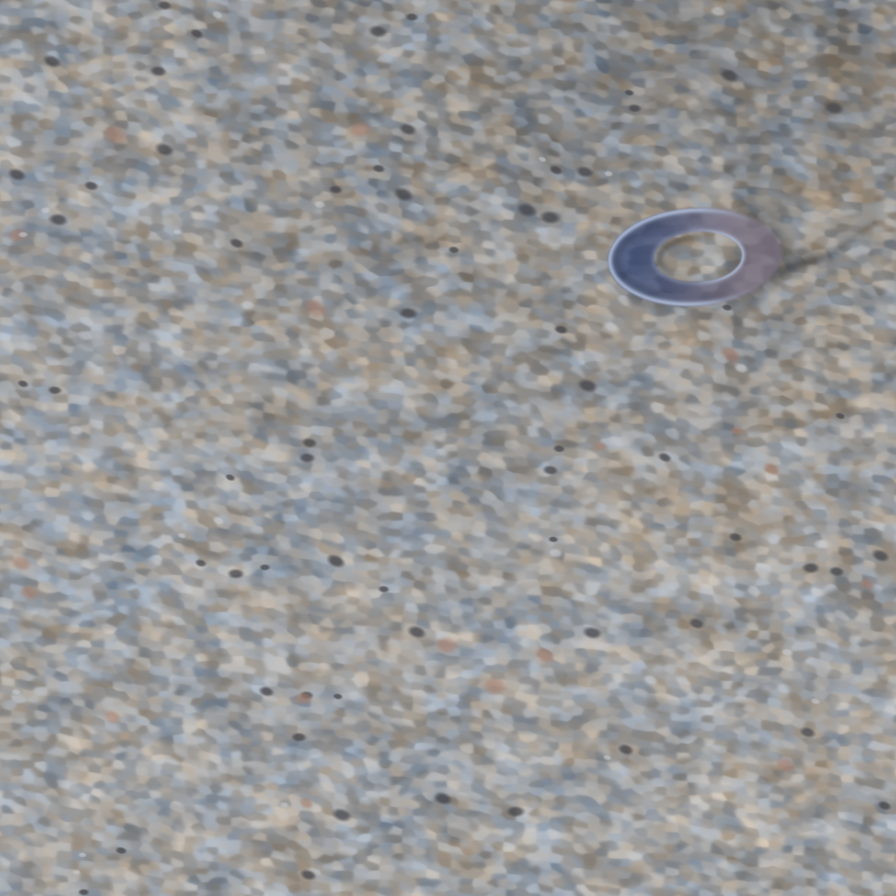
This texture is drawn by a three.js fragment shader. Its source:

```glsl
// Speckled grey stone under soft uneven light, with a bluish steel washer on it.
// Stone: layers of blended cellular noise, flattened into wide grains, plus sparse
// flecks. Washer: two ellipse distances with lit rims and a thin soft shadow.
varying vec2 vUv;

vec3 hash3(vec2 p) {
  vec3 q = vec3(dot(p, vec2(127.1, 311.7)), dot(p, vec2(269.5, 183.3)), dot(p, vec2(419.2, 371.9)));
  return fract(sin(q) * 43758.545);
}

// Cellular noise with soft borders: x = brightness, y = warmth, both centred on 0.
vec2 grains(vec2 p) {
  vec2 cell = floor(p), total = vec2(0.0);
  float weightSum = 0.0;
  for (int j = -1; j <= 1; j++) {
    for (int i = -1; i <= 1; i++) {
      vec2 id = cell + vec2(float(i), float(j));
      vec2 toSeed = id + 0.15 + 0.7 * hash3(id).xy - p;
      float weight = exp(-6.0 * dot(toSeed, toSeed));
      total += weight * (hash3(id + 57.3).xy - 0.5);
      weightSum += weight;
    }
  }
  return total / weightSum;
}

// Rare soft oval flecks, one candidate per cell.
float flecks(vec2 p, float share, float radius) {
  vec2 id = floor(p);
  vec3 h = hash3(id + 13.7);
  float size = radius * (0.6 + 0.6 * fract(h.z * 91.0));
  float d = length(fract(p) - 0.3 - 0.4 * h.xy);
  return step(h.z, share) * (1.0 - smoothstep(0.35 * size, size, d));
}

// Approximate signed distance to an ellipse.
float ellipse(vec2 p, vec2 r) {
  float k = length(p / r);
  return k * (k - 1.0) / max(length(p / (r * r)), 0.001);
}

float segment(vec2 p, vec2 a, vec2 b) {
  vec2 ab = b - a;
  return length(p - a - ab * clamp(dot(p - a, ab) / dot(ab, ab), 0.0, 1.0));
}

float band(float d, float width) {
  return exp(-d * d / (width * width));
}

vec3 stone(vec2 uv) {
  // Slight downward slant and a gentle wobble keep the grain rows irregular
  vec2 p = uv + vec2(0.0, 0.12 * uv.x);
  p += 0.002 * vec2(sin(uv.y * 47.0 + uv.x * 19.0), sin(uv.x * 41.0 - uv.y * 23.0));

  vec2 fine = grains(p * vec2(78.0, 118.0));
  vec2 medium = grains(p * vec2(40.0, 64.0) + 31.0);
  vec2 patches = grains(p * vec2(11.0, 19.0) + 73.0);

  // Light falls off towards the upper right
  float light = 0.625 - 0.015 * uv.y;
  light -= 0.085 * smoothstep(0.3, 1.0, uv.y) * smoothstep(-0.1, 0.8, uv.x);
  light += 0.20 * fine.x + 0.12 * medium.x + 0.055 * patches.x;

  float warmth = 0.055 * fine.y + 0.06 * medium.y + 0.03 * patches.y + 0.012 * (uv.x - 0.5);
  vec3 color = vec3(light) + warmth * vec3(1.0, 0.1, -1.0);

  // Dark, rusty and pale flecks
  color = mix(color, vec3(0.27, 0.27, 0.29), 0.75 * flecks(p * vec2(25.0, 39.0), 0.06, 0.28));
  color = mix(color, vec3(0.65, 0.49, 0.42), 0.55 * flecks(p * vec2(19.0, 25.0) + 40.0, 0.045, 0.28));
  color = mix(color, vec3(0.79, 0.80, 0.82), 0.6 * flecks(p * vec2(27.0, 41.0) + 80.0, 0.025, 0.25));
  return color;
}

void main() {
  vec3 color = stone(vUv);

  vec2 p = vUv - vec2(0.775, 0.713);
  p.y -= 0.04 * p.x;
  float outer = ellipse(p, vec2(0.097, 0.055));
  float hole = ellipse(p - vec2(0.004, 0.0), vec2(0.049, 0.028));

  // Contact shadow and its thin tail to the right
  float contact = 1.0 - smoothstep(-0.005, 0.02, outer);
  color *= 1.0 - 0.22 * contact * smoothstep(0.02, 0.09, p.x);
  float tail = band(segment(p, vec2(0.085, -0.021), vec2(0.15, -0.005)), 0.006);
  tail = max(tail, 0.6 * band(segment(p, vec2(0.15, -0.005), vec2(0.20, 0.030)), 0.005));
  color *= 1.0 - 0.25 * tail;

  // Steel face: deep blue on the left, dull mauve on the right
  vec3 steel = mix(vec3(0.30, 0.35, 0.48), vec3(0.47, 0.44, 0.49), smoothstep(-0.08, 0.07, p.x));
  steel += 0.035 * smoothstep(-0.03, 0.05, p.y) + 0.10 * grains(vUv * vec2(60.0, 95.0)).x;
  steel *= 1.0 - 0.14 * band(outer + 0.011, 0.006) * smoothstep(0.03, -0.06, p.x);

  // Pale edges: outer rim fades to the right, inner rim is bright on the right
  vec3 shine = vec3(0.68, 0.73, 0.83);
  float outerLit = 0.85 * smoothstep(0.08, -0.01, p.x);
  steel = mix(steel, shine, outerLit * band(outer + 0.0025, 0.0032));
  float innerLit = 0.25 + 0.6 * smoothstep(-0.01, 0.045, p.x);
  steel = mix(steel, shine, innerLit * band(hole - 0.001, 0.003));

  // Shaded upper left inside the hole
  float holeShade = band(hole + 0.006, 0.005) * smoothstep(0.01, -0.04, p.x - p.y);
  color *= 1.0 - 0.25 * holeShade;

  float blur = mix(0.002, 0.0045, smoothstep(0.0, 0.09, p.x));
  float ring = (1.0 - smoothstep(-blur, blur, outer)) * smoothstep(-0.002, 0.002, hole);
  gl_FragColor = vec4(mix(color, steel, ring), 1.0);
}
```
